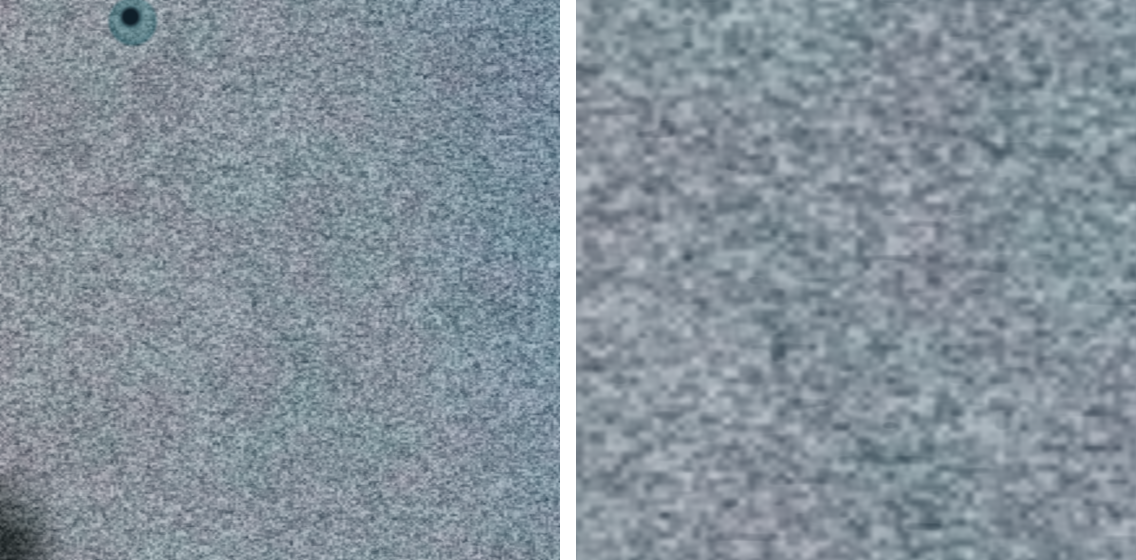
Left, the full canvas; right, a detail of the centre.
This texture is drawn by a three.js fragment shader. Its source:

```glsl
// Weathered blue-grey sheet: fine, slightly horizontal grain over soft mottling,
// with a cool right side, a sooty lower-left corner and one rivet at the top.
// Layers of hashed value noise make the grain; distance functions make the rivet.

varying vec2 vUv;

const vec3 BASE_COLOR = vec3(0.527, 0.578, 0.615);
const vec3 WARM_SHIFT = vec3(0.018, -0.004, -0.012);
const vec3 COOL_SHIFT = vec3(-0.060, -0.028, -0.004);
const vec3 TINT_AXIS = vec3(0.060, -0.022, 0.004);
const vec3 SOOT_COLOR = vec3(0.13, 0.16, 0.16);
const vec3 RIVET_COLOR = vec3(0.41, 0.54, 0.57);
const vec3 RIM_COLOR = vec3(0.22, 0.37, 0.41);
const vec3 HOLE_COLOR = vec3(0.06, 0.12, 0.16);

const vec2 COARSE_GRAIN = vec2(125.0, 175.0);
const vec2 FINE_GRAIN = vec2(215.0, 250.0);
const vec2 FLECK_SCALE = vec2(75.0, 150.0);
const float COARSE_AMOUNT = 0.20;
const float FINE_AMOUNT = 0.20;
const float FLECK_AMOUNT = 0.09;
const float MOTTLE_AMOUNT = 0.07;

const vec2 RIVET_CENTER = vec2(0.237, 0.962);
const vec2 HOLE_CENTER = vec2(0.233, 0.970);
const float RIVET_RADIUS = 0.043;
const float HOLE_RADIUS = 0.016;
const float EDGE_SOFTNESS = 0.005;

float hash(vec2 p) {
  vec3 q = fract(p.xyx * 0.1031);
  q += dot(q, q.yzx + 33.33);
  return fract((q.x + q.y) * q.z);
}

float valueNoise(vec2 p) {
  vec2 cell = floor(p);
  vec2 f = fract(p);
  f = f * f * (3.0 - 2.0 * f);
  float low = mix(hash(cell), hash(cell + vec2(1.0, 0.0)), f.x);
  float high = mix(hash(cell + vec2(0.0, 1.0)), hash(cell + 1.0), f.x);
  return mix(low, high, f.y);
}

// Layered noise centred on zero
float fbm(vec2 p) {
  float sum = 0.0;
  float weight = 0.5;
  for (int i = 0; i < 4; i++) {
    sum += weight * (valueNoise(p) - 0.5);
    p = p * 2.03 + 17.7;
    weight *= 0.55;
  }
  return sum;
}

// Antialiased disc coverage
float disc(vec2 p, vec2 center, float radius) {
  return 1.0 - smoothstep(-EDGE_SOFTNESS, EDGE_SOFTNESS, length(p - center) - radius);
}

// Fine grain with dark horizontal flecks
float grain(vec2 uv) {
  float coarse = valueNoise(uv * COARSE_GRAIN + 11.0) - 0.5;
  float fine = valueNoise(uv * FINE_GRAIN + 57.0) - 0.5;
  float fleck = smoothstep(0.70, 0.95, valueNoise(uv * FLECK_SCALE + 91.0));
  return coarse * COARSE_AMOUNT + fine * FINE_AMOUNT - fleck * FLECK_AMOUNT;
}

// Broad lighting, mottling and pink-to-teal tint
vec3 sheet(vec2 uv) {
  float mottle = fbm(uv * vec2(6.0, 9.0) + 3.0);
  float tint = fbm(uv * vec2(11.0, 14.0) + 40.0);
  float warm = 1.0 - smoothstep(0.0, 0.6, uv.x);
  float cool = smoothstep(0.6, 1.05, uv.x + 0.25 * (uv.y - 0.6) + 0.2 * mottle);
  vec3 color = BASE_COLOR + WARM_SHIFT * warm + COOL_SHIFT * cool;
  return color + mottle * MOTTLE_AMOUNT + tint * TINT_AXIS;
}

// Dark smudge spreading out of the lower-left corner
float soot(vec2 uv) {
  float reach = length(uv * vec2(1.0, 0.72)) + 0.06 * fbm(uv * 22.0 + 8.0);
  return 1.0 - smoothstep(0.015, 0.135, reach);
}

vec3 addRivet(vec3 color, vec2 uv, float speckle) {
  vec2 offset = uv - RIVET_CENTER;
  float dist = length(offset);
  float halo = 1.0 - smoothstep(0.0, 0.014, abs(dist - RIVET_RADIUS - 0.008));
  color += 0.035 * halo;

  float lowerSide = smoothstep(0.02, -0.04, offset.y);
  float rim = smoothstep(RIVET_RADIUS - 0.013, RIVET_RADIUS - 0.002, dist);
  vec3 head = mix(RIVET_COLOR, RIM_COLOR, rim * (0.35 + 0.5 * lowerSide));
  head += 0.7 * speckle;
  color = mix(color, head, disc(uv, RIVET_CENTER, RIVET_RADIUS));

  float shade = 1.0 - smoothstep(HOLE_RADIUS, HOLE_RADIUS + 0.012, length(uv - HOLE_CENTER));
  color = mix(color, RIM_COLOR, 0.55 * shade);
  return mix(color, HOLE_COLOR, disc(uv, HOLE_CENTER, HOLE_RADIUS));
}

void main() {
  float speckle = grain(vUv);
  vec3 color = sheet(vUv) + speckle * vec3(1.04, 1.0, 0.96);
  color = mix(color, SOOT_COLOR + 0.6 * speckle, 0.85 * soot(vUv));
  color = addRivet(color, vUv, speckle);
  gl_FragColor = vec4(clamp(color, 0.0, 1.0), 1.0);
}
```
